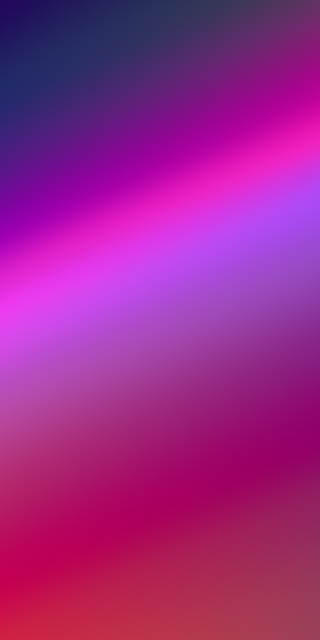
A Shadertoy shader for this background:

```glsl
const int STOP_COUNT = 12;
const float BAND_SLANT = 0.221; // rise of the bands across the full width

// Band positions, measured downward along the left edge
const float STOP_POS[STOP_COUNT] = float[](
    0.0, 0.143, 0.221, 0.365, 0.44, 0.488,
    0.527, 0.612, 0.768, 0.905, 1.003, 1.221);

// Band colours at the left edge
const vec3 LEFT_COLORS[STOP_COUNT] = vec3[](
    vec3(0.13, 0.03, 0.36), vec3(0.13, 0.16, 0.42),
    vec3(0.25, 0.13, 0.48), vec3(0.60, 0.00, 0.69),
    vec3(0.88, 0.15, 0.82), vec3(0.93, 0.23, 0.94),
    vec3(0.86, 0.28, 0.92), vec3(0.73, 0.30, 0.73),
    vec3(0.71, 0.15, 0.42), vec3(0.77, 0.00, 0.33),
    vec3(0.82, 0.13, 0.26), vec3(0.92, 0.25, 0.20));

// Band colours at the right edge
const vec3 RIGHT_COLORS[STOP_COUNT] = vec3[](
    vec3(0.13, 0.20, 0.30), vec3(0.23, 0.24, 0.30),
    vec3(0.38, 0.20, 0.38), vec3(0.73, 0.01, 0.59),
    vec3(0.94, 0.13, 0.75), vec3(0.78, 0.23, 0.89),
    vec3(0.68, 0.29, 0.96), vec3(0.60, 0.29, 0.80),
    vec3(0.53, 0.13, 0.52), vec3(0.57, 0.00, 0.41),
    vec3(0.57, 0.13, 0.38), vec3(0.60, 0.25, 0.35));

vec3 bandColor(int i, float across) {
    return mix(LEFT_COLORS[i], RIGHT_COLORS[i], across);
}

// Colour slope at a stop; flat at the two ends
vec3 bandSlope(int i, float across) {
    if (i == 0 || i == STOP_COUNT - 1) return vec3(0.0);
    vec3 here = bandColor(i, across);
    vec3 before = (here - bandColor(i - 1, across)) / (STOP_POS[i] - STOP_POS[i - 1]);
    vec3 after = (bandColor(i + 1, across) - here) / (STOP_POS[i + 1] - STOP_POS[i]);
    // Harmonic mean keeps peaks and valleys free of overshoot
    vec3 product = max(before * after, 0.0);
    vec3 total = before + after;
    return 2.0 * product * total / max(total * total, vec3(0.0001));
}

// Smooth cubic gradient through all stops
vec3 gradient(float depth, float across) {
    int i = 0;
    for (int k = 1; k < STOP_COUNT - 1; k++) {
        if (depth >= STOP_POS[k]) i = k;
    }
    float span = STOP_POS[i + 1] - STOP_POS[i];
    float t = clamp((depth - STOP_POS[i]) / span, 0.0, 1.0);
    float ease = t * t * (3.0 - 2.0 * t);
    vec3 color = mix(bandColor(i, across), bandColor(i + 1, across), ease);
    color += span * t * (1.0 - t) * (1.0 - t) * bandSlope(i, across);
    color -= span * t * t * (1.0 - t) * bandSlope(i + 1, across);
    return color;
}

void mainImage(out vec4 fragColor, in vec2 fragCoord) {
    vec2 uv = fragCoord / iResolution.xy;
    float depth = 1.0 - uv.y + BAND_SLANT * uv.x;
    fragColor = vec4(clamp(gradient(depth, uv.x), 0.0, 1.0), 1.0);
}
```
